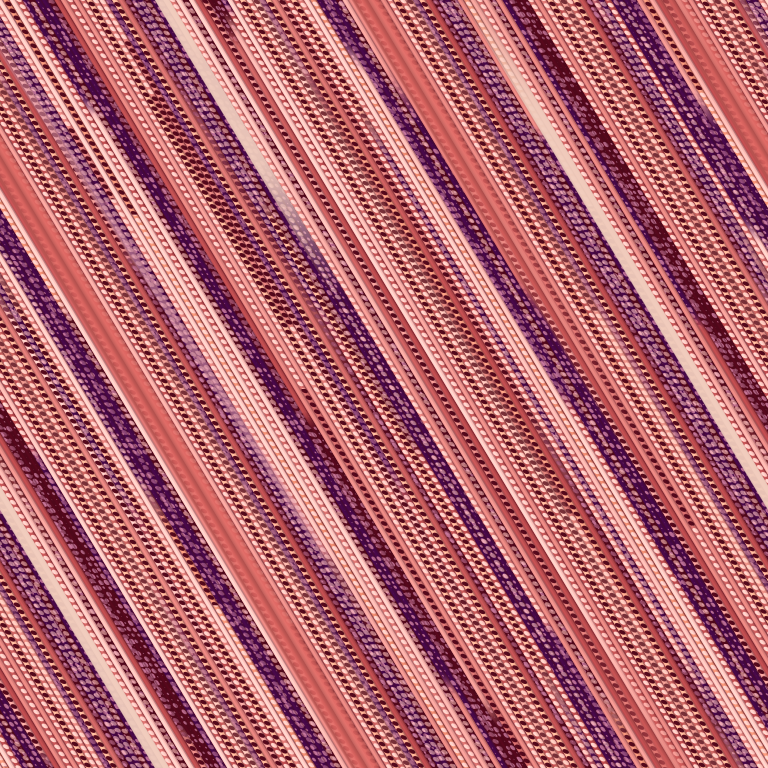
Reproduce this pattern procedurally as a WebGL 1 fragment shader.

```glsl
precision highp float;
// Slanted woven stripes: a lattice of lanes, five across and three down, wraps
// into one long ribbon. Each lane is split into fine threads, most of them
// beaded; dark, cream and coral bands fade in and out along the ribbon.

uniform vec2 u_resolution;

#define LANES    vec2(5.0, 3.0)
#define THREADS  24.0
#define BEADS    110.0
#define BRICK    vec3(0.70, 0.28, 0.29)
#define ROSE     vec3(0.86, 0.50, 0.48)
#define SHELL    vec3(1.00, 0.77, 0.74)
#define MAROON   vec3(0.31, 0.03, 0.10)
#define PLUM     vec3(0.26, 0.03, 0.26)
#define LAVENDER vec3(0.74, 0.45, 0.58)
#define CREAM    vec3(0.94, 0.80, 0.74)
#define CORAL    vec3(0.84, 0.39, 0.37)
#define ORANGE   vec3(0.98, 0.65, 0.48)

const float TAU = 6.28318;
const float TURNS = 5.0; // ribbon length in canvas heights

float hash(float n) {
  return fract(sin(n * 12.9898 + 4.1) * 43758.5);
}

// 1 between lo and hi, with soft ends
float span(float x, float lo, float hi, float soft) {
  return smoothstep(lo - soft, lo + soft, x) * (1.0 - smoothstep(hi - soft, hi + soft, x));
}

// Slow seamless change along the ribbon, 0 to 1
float drift(float along, float seed) {
  float a = TAU * along / TURNS;
  return 0.5 + 0.25 * (sin(a + TAU * hash(seed)) + sin(3.0 * a + TAU * hash(seed + 31.0)));
}

// Dark bands creep across the lane as the ribbon advances
float darkness(float across, float along) {
  float d = 0.0;
  for (int k = -1; k <= 1; k++) {
    float u = along + float(k) * TURNS;
    float middle = 0.30 + 0.085 * u;
    d = max(d, span(across, middle - 0.085, middle + 0.085, 0.04) * span(u, -0.5, 6.1, 0.3));
  }
  return d;
}

// Jittered cellular specks
float specks(vec2 q) {
  vec2 cell = floor(q);
  float seed = cell.x * 17.3 + cell.y * 0.731;
  vec2 centre = 0.35 + 0.3 * vec2(hash(seed), hash(seed + 7.7));
  float size = 0.48 * hash(seed + 3.3);
  return 1.0 - smoothstep(size - 0.06, size + 0.06, length(q - cell - centre));
}

vec3 threadColour(float across, float along) {
  float f = across * THREADS;
  float id = floor(f);
  float c = f - id;
  float kind = hash(id + 0.5);
  float odd = mod(id, 2.0);

  // Light and dark yarns: neighbours alternate in tone
  float tone = 0.45 * drift(along, id) + 0.62 * odd + 0.25 * (kind - 0.5);
  vec3 light = mix(BRICK, ROSE, smoothstep(0.15, 0.45, tone));
  light = mix(light, SHELL, smoothstep(0.70, 0.92, tone));
  light = mix(light, ORANGE, 0.6 * step(0.85, kind));
  vec3 dark = mix(PLUM, MAROON, step(0.6, hash(id + 11.0)));
  dark = mix(dark, LAVENDER, 0.85 * specks(vec2(f * 1.2, along * 130.0)));
  float shade = 0.9 * darkness((id + 0.5) / THREADS, along) + 0.6 * (drift(along, id + 60.0) - 0.5);
  shade += 0.46 * step(0.74, hash(id + 23.0)) - 0.38 * step(0.78, hash(id + 71.0));
  float isDark = smoothstep(0.42, 0.48, shade);
  vec3 col = mix(light, dark, isDark);

  // Beads: dark on pale threads, pale on the deeper ones
  float d = length(vec2(c - 0.45, fract(along * BEADS + kind) - 0.5) * vec2(0.75, 1.0));
  float bead = (1.0 - smoothstep(0.30, 0.38, d)) * step(0.36, hash(id + 47.0));
  vec3 lightBead = mix(SHELL, MAROON, step(0.5, tone + 0.5 * (hash(id + 5.0) - 0.5)));
  vec3 darkBead = mix(LAVENDER, SHELL, step(0.6, kind));
  col = mix(col, mix(lightBead, darkBead, isDark), mix(1.0, 0.55, isDark) * bead);

  // Rounded relief: lit on one side, deep groove on the other
  float groove = smoothstep(0.68, 0.88, c);
  float ridge = 1.0 - smoothstep(0.0, 0.3, abs(c - 0.3));
  return mix(col * (1.0 + 0.12 * ridge), MAROON, mix(0.28, 0.62, hash(id + 90.0)) * groove);
}

vec3 fabric(vec2 uv) {
  float drop = 1.0 - uv.y;
  float s = LANES.x * uv.x - LANES.y * drop - 0.604;
  float lane = floor(s);
  float across = s - lane;
  float along = mod(2.0 * (lane - 2.0), TURNS) + drop;
  vec3 col = threadColour(across, along);

  // Tan edge, smooth coral band, lavender streak, cream ribbon
  float edge = span(across, 0.02, 0.11, 0.01) * (1.0 - span(along, 0.9, 1.8, 0.2));
  col = mix(col, mix(ORANGE, CREAM, 0.5), 0.22 * edge);
  float coral = span(across, 0.69, 0.87, 0.01) * span(along, 1.95, 3.4, 0.25);
  col = mix(col, CORAL * (0.97 + 0.10 * sin(across * 70.0)), 0.88 * coral);
  float streak = abs(across - 0.20 - 0.20 * (along - 4.0));
  float streakOn = (1.0 - smoothstep(0.02, 0.035, streak)) * span(along, 4.05, 4.75, 0.1);
  col = mix(col, mix(LAVENDER, SHELL, 0.4), 0.6 * streakOn);
  float cream = 1.0 - smoothstep(0.044, 0.052, abs(across - 0.452));
  return mix(col, CREAM, 0.95 * cream * span(along, 0.06, 1.30, 0.1));
}

void main() {
  // 3 x 3 supersampling smooths every edge
  vec3 sum = vec3(0.0);
  for (int j = -1; j <= 1; j++) {
    for (int i = -1; i <= 1; i++) {
      vec2 offset = vec2(float(i), float(j)) / 3.0;
      sum += fabric((gl_FragCoord.xy + offset) / u_resolution);
    }
  }
  gl_FragColor = vec4(sum / 9.0, 1.0);
}
```
